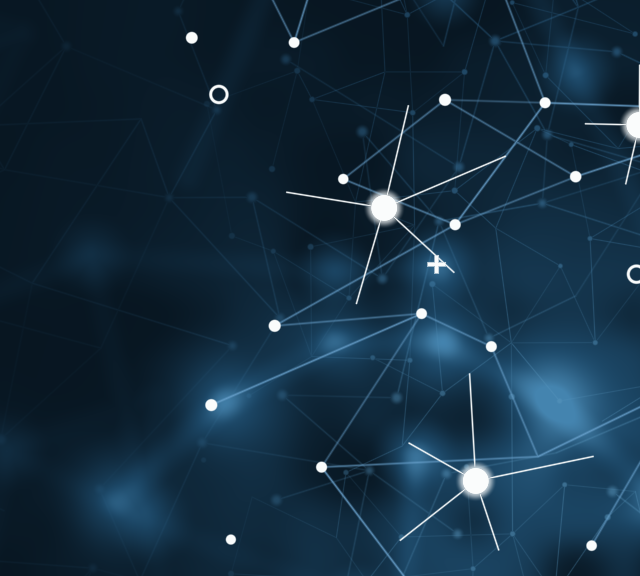
Reproduce this background procedurally as a WebGL 1 fragment shader.

```glsl
precision highp float;
// Glowing plexus: white nodes and blue links over a blurred, dark blue depth.
uniform vec2 u_resolution;

const float PI = 3.1415927;
const float EDGE = 0.0016;

float hash(vec2 p) {
  vec3 q = fract(p.xyx * 0.1031);
  q += dot(q, q.yzx + 33.33);
  return fract((q.x + q.y) * q.z);
}

float noise(vec2 p) {
  vec2 i = floor(p), f = fract(p);
  f = f * f * (3.0 - 2.0 * f);
  return mix(mix(hash(i), hash(i + vec2(1.0, 0.0)), f.x),
             mix(hash(i + vec2(0.0, 1.0)), hash(i + 1.0), f.x), f.y);
}

vec2 rotate(vec2 p, float angle) {
  float c = cos(angle), s = sin(angle);
  return vec2(c * p.x - s * p.y, s * p.x + c * p.y);
}

// Coverage of a shape of the given radius with a soft rim.
float fill(float dist, float radius, float blur) {
  return 1.0 - smoothstep(radius - blur, radius + blur, dist);
}

float segment(vec2 p, vec2 a, vec2 b) {
  vec2 ab = b - a;
  return length(p - a - ab * clamp(dot(p - a, ab) / dot(ab, ab), 0.0, 1.0));
}

float box(vec2 p, vec2 halfSize) {
  vec2 d = abs(p) - halfSize;
  return length(max(d, 0.0)) + min(max(d.x, d.y), 0.0);
}

vec2 nodeAt(vec2 cell, float seed) {
  return cell + 0.12 + 0.76 * vec2(hash(cell + seed), hash(cell + seed + 17.3));
}

// Rotated, jittered grid network right of minX: x = links, y = nodes.
// Link and node shapes are (radius, blur).
vec2 plexus(vec2 p, float angle, float size, float seed, float density, float minX, vec2 link, vec2 node) {
  vec2 q = rotate(p, angle) / size, home = floor(q), result = vec2(0.0);
  for (int y = -1; y <= 1; y++) {
    for (int x = -1; x <= 1; x++) {
      vec2 cell = home + vec2(float(x), float(y));
      vec2 a = nodeAt(cell, seed);
      float present = step(minX, rotate(a * size, -angle).x);
      float lit = present * step(hash(cell + seed + 5.7), 0.78);
      float scale = mix(0.75, 1.05, hash(cell + seed + 9.1));
      result.y = max(result.y, lit * fill(length(q - a) * size, node.x * scale, node.y));
      for (int k = 0; k < 4; k++) {
        float n = float(k);
        vec2 b = nodeAt(cell + (k < 3 ? vec2(1.0, n - 1.0) : vec2(0.0, 1.0)), seed);
        float chance = hash(cell + seed + 7.3 * (n + 2.0));
        float strength = step(chance, density) * mix(1.0, 0.45, chance / density);
        strength *= present * step(minX, rotate(b * size, -angle).x);
        result.x = max(result.x, strength * fill(segment(q, a, b) * size, link.x, link.y));
      }
    }
  }
  return result;
}

// Large white node with a halo and thin spokes.
float hub(vec2 p, float seed) {
  float r = length(p);
  float light = max(fill(r, 0.0235, 0.002), 0.75 * fill(r, 0.0285, 0.008));
  for (int k = 0; k < 5; k++) {
    vec2 key = vec2(float(k), seed);
    float angle = 2.0 * PI * (float(k) + 0.6 * hash(key)) / 5.0;
    float reach = mix(0.09, 0.23, hash(key + 3.1));
    light = max(light, fill(segment(p, vec2(0.0), rotate(vec2(reach, 0.0), angle)), 0.0013, EDGE));
  }
  return light;
}

vec2 arcPoint(float n) {
  return vec2(0.2 + 0.19 * n, 0.13 + 0.29 * sin(PI * n / 5.0));
}

// Chain of out-of-focus lights joined by broad streaks.
float blurredArc(vec2 p) {
  float light = 0.0;
  for (int i = 0; i < 6; i++) {
    float n = float(i), d = length(p - arcPoint(n));
    float spread = mix(0.045, 0.075, hash(vec2(n, 2.0)));
    light += 0.75 * exp(-d * d / (spread * spread));
    light += 0.22 * fill(segment(p, arcPoint(n), arcPoint(n + 1.0)), 0.02, 0.02);
  }
  return light;
}

void main() {
  vec2 p = gl_FragCoord.xy / u_resolution.y;

  // Depth haze, pooled towards the lower right
  vec2 fromPool = (p - vec2(0.95, 0.17)) * vec2(0.9, 1.0);
  float pool = exp(-4.5 * dot(fromPool, fromPool));
  float cloud = 0.65 * noise(p * 5.0 + 3.0) + 0.35 * noise(p * 11.0);
  cloud = smoothstep(0.2, 0.8, cloud);
  float haze = 0.12 * cloud * smoothstep(-0.2, 0.6, p.x) + pool * (0.1 + 0.85 * cloud);

  // Far network, out of focus
  vec2 far = plexus(p, 0.5, 0.33, 31.0, 0.36, -1.0, vec2(0.018), vec2(0.042, 0.042));
  haze += (0.25 * far.x + 0.75 * far.y) * mix(0.4, 1.0, smoothstep(0.1, 0.7, p.x));
  haze += blurredArc(p);
  vec3 color = vec3(0.03, 0.086, 0.13) + min(haze, 1.7) * vec3(0.08, 0.195, 0.275);
  color += vec3(0.1, 0.1, 0.09) * smoothstep(0.9, 1.7, haze);

  // Middle networks, dim and fine
  float rightward = smoothstep(0.1, 0.85, p.x);
  vec2 soft = plexus(p, -0.35, 0.18, 57.0, 0.34, -1.0, vec2(0.0012, 0.002), vec2(0.008, 0.006));
  vec2 fine = plexus(p, 0.8, 0.125, 83.0, 0.42, 0.35, vec2(0.0008, EDGE), vec2(0.005, 0.002));
  vec3 dimBlue = mix(vec3(0.2, 0.44, 0.62), vec3(0.36, 0.6, 0.75), pool);
  color = mix(color, dimBlue, max(0.4 * soft.x, 0.5 * soft.y) * mix(0.25, 1.0, rightward));
  color = mix(color, dimBlue, max(0.4 * fine.x, 0.5 * fine.y) * rightward);

  // Near network, sharp and bright
  vec2 near = plexus(p, 0.22, 0.235, 12.0, 0.36, 0.27, vec2(0.0015, 0.0021), vec2(0.0115, EDGE));
  color = mix(color, vec3(0.42, 0.64, 0.81), 0.9 * near.x);
  float white = near.y;

  // Hubs and rings
  for (int i = 0; i < 3; i++) {
    float n = float(i);
    vec2 center = vec2(0.667, 0.639) + n * vec2(0.0965, -1.02) + n * n * vec2(0.0625, 0.546);
    white = max(white, hub(p - center, n + 4.0));
  }
  for (int i = 0; i < 2; i++) {
    vec2 center = mix(vec2(0.38, 0.836), vec2(1.105, 0.524), float(i));
    white = max(white, fill(abs(length(p - center) - 0.0142), 0.0026, EDGE));
  }

  // Plus sign
  vec2 fromPlus = p - vec2(0.758, 0.541);
  float plus = min(box(fromPlus, vec2(0.016, 0.0038)), box(fromPlus, vec2(0.0038, 0.016)));
  color = mix(color, vec3(0.98, 0.99, 0.99), max(white, fill(plus, 0.0, EDGE)));

  gl_FragColor = vec4(color, 1.0);
}
```
